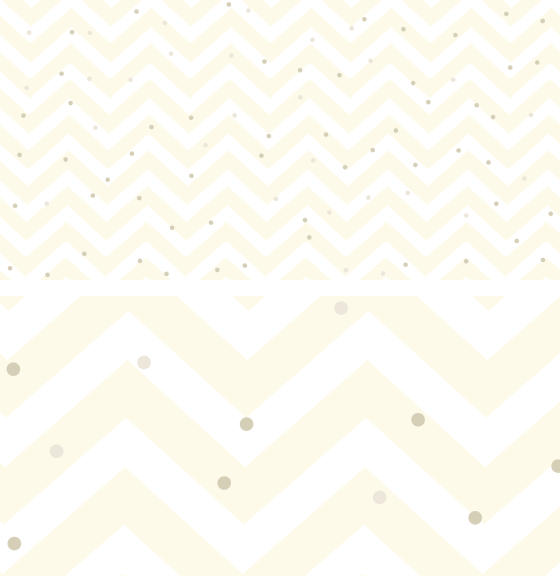
Top, the full canvas; bottom, a detail of the centre.
A WebGL 2 fragment shader for this pattern:

```glsl
#version 300 es
precision highp float;
// Cream and white chevron stripes sprinkled with small beige dots.

uniform vec2 u_resolution;
out vec4 outColor;

vec3 hash3(vec2 cell) {
    vec3 h = fract(cell.xyx * vec3(0.1031, 0.1030, 0.0973) + 0.37);
    h += dot(h, h.yxz + 33.33);
    return fract((h.xxy + h.yxx) * h.zyx);
}

// Signed distance to the white chevron stripes, negative inside.
float chevron(vec2 p) {
    const float pitch = 0.1273;
    float column = (p.x - 0.819 - 0.022 * (p.y - 0.62)) * 3.5;
    float zigzag = 2.0 * abs(fract(column + 0.5) - 0.5);
    float row = (0.649 - p.y) / pitch - zigzag;
    float fromCentre = abs(fract(row + 0.27) - 0.5);
    return (fromCentre - 0.23) * pitch * 0.747;
}

void main() {
    vec2 p = gl_FragCoord.xy / u_resolution.y;
    float soft = 0.7 / u_resolution.y;

    // Stripes
    vec3 cream = vec3(0.995, 0.982, 0.918);
    vec3 color = mix(vec3(1.0), cream, smoothstep(-soft, soft, chevron(p)));

    // One jittered dot per cell, a third of them paler
    vec2 cells = vec2(7.0, 6.0);
    vec2 grid = p * cells;
    vec3 rnd = hash3(floor(grid));
    vec2 centre = mix(vec2(0.08), vec2(0.92), rnd.xy);
    float dotEdge = length((fract(grid) - centre) / cells) - 0.0081;
    vec3 darkBeige = vec3(0.84, 0.81, 0.72);
    vec3 paleBeige = vec3(0.93, 0.90, 0.86);
    vec3 dotColor = mix(darkBeige, paleBeige, step(0.66, rnd.z));
    color = mix(dotColor, color, smoothstep(-soft, soft, dotEdge));

    outColor = vec4(color, 1.0);
}
```
